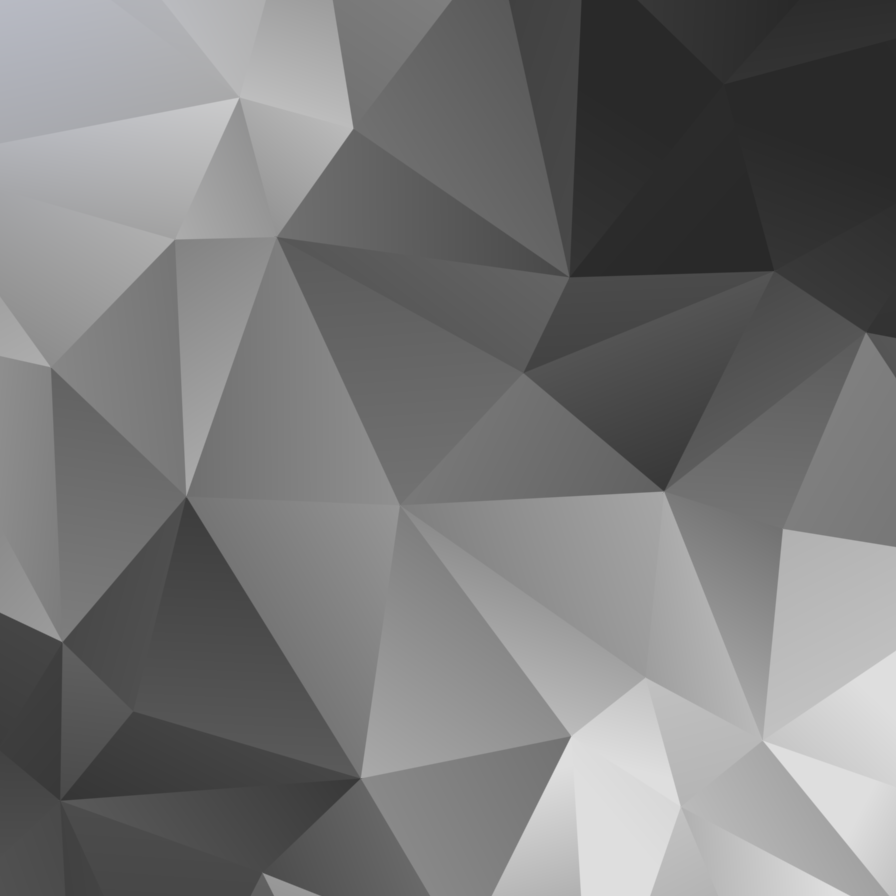
Write a three.js fragment shader that draws this background.

```glsl
// Low-poly backdrop of grey facets: a turned, jittered lattice is cut into
// triangles, each with its own tone and a soft linear gradient. The overall
// light follows a saddle: bright top left and bottom right, dark elsewhere.

varying vec2 vUv;

const float CELLS = 4.8;        // lattice cells across the canvas
const float JITTER = 0.37;      // corner offset, in cells
const float EDGE_BLUR = 0.0011; // half width of a facet edge
const mat2 TURN = mat2(0.94, 0.34, -0.34, 0.94);

float hash(vec2 p) {
  return fract(sin(dot(p, vec2(127.1, 311.7))) * 43758.5);
}

// Jittered lattice corner, in canvas units
vec2 corner(vec2 cell) {
  vec2 offset = vec2(hash(cell), hash(cell + 17.3)) * 2.0 - 1.0;
  return (cell + 0.5 + JITTER * offset) * TURN / CELLS;
}

float cross2(vec2 a, vec2 b) {
  return a.x * b.y - a.y * b.x;
}

float area(vec2 a, vec2 b, vec2 c) {
  return cross2(b - a, c - a);
}

// Signed distance to the line a-b, positive on its left
float sideDistance(vec2 p, vec2 a, vec2 b) {
  return cross2(normalize(b - a), p - a);
}

// Soft coverage of a counterclockwise triangle
float coverage(vec2 p, vec2 a, vec2 b, vec2 c) {
  float inside = min(sideDistance(p, a, b),
                 min(sideDistance(p, b, c), sideDistance(p, c, a)));
  return smoothstep(-EDGE_BLUR, EDGE_BLUR, inside);
}

// Broad light and dark zones
float zoneTone(vec2 p) {
  vec2 s = clamp((p - 0.47) * 4.5, -1.0, 1.0);
  return 0.48 - 0.24 * s.x * s.y - 0.045 * s.y;
}

// Facet tone: zone, random step and gradient in a random direction
float facetTone(vec2 p, vec2 center, vec2 seed) {
  float angle = 6.2832 * hash(seed + 5.1);
  float slope = 0.4 + 1.5 * hash(seed + 9.7);
  float ramp = slope * dot(p - center, vec2(cos(angle), sin(angle)));
  float randomStep = 0.38 * (hash(seed + 2.3) - 0.5);
  return clamp(zoneTone(center) * (1.0 + randomStep + ramp), 0.16, 0.87);
}

// Weighted tone in x, weight in y
vec2 facet(vec2 p, vec2 a, vec2 b, vec2 c, vec2 seed) {
  float weight = coverage(p, a, b, c);
  return vec2(facetTone(p, (a + b + c) / 3.0, seed), 1.0) * weight;
}

// One lattice quad, cut along the diagonal that gives fuller triangles
vec2 quad(vec2 p, vec2 cell) {
  vec2 a = corner(cell);
  vec2 b = corner(cell + vec2(1.0, 0.0));
  vec2 c = corner(cell + vec2(1.0, 1.0));
  vec2 d = corner(cell + vec2(0.0, 1.0));
  float cutAC = min(area(a, b, c), area(a, c, d));
  float cutBD = min(area(a, b, d), area(b, c, d));
  if (cutAC > cutBD) {
    return facet(p, a, b, c, cell) + facet(p, a, c, d, cell + 0.5);
  }
  return facet(p, a, b, d, cell) + facet(p, b, c, d, cell + 0.5);
}

// Neutral grey with a faint cool cast in the top left corner
vec3 tint(float tone, vec2 p) {
  float cool = 1.0 - smoothstep(0.0, 0.35, distance(p, vec2(0.0, 1.0)));
  return vec3(tone) + cool * vec3(-0.01, 0.0, 0.035);
}

void main() {
  vec2 home = floor(TURN * vUv * CELLS - 0.5);
  vec2 sum = vec2(0.0);
  for (int y = -1; y <= 1; y++) {
    for (int x = -1; x <= 1; x++) {
      sum += quad(vUv, home + vec2(float(x), float(y)));
    }
  }
  gl_FragColor = vec4(tint(sum.x / max(sum.y, 0.0001), vUv), 1.0);
}
```
